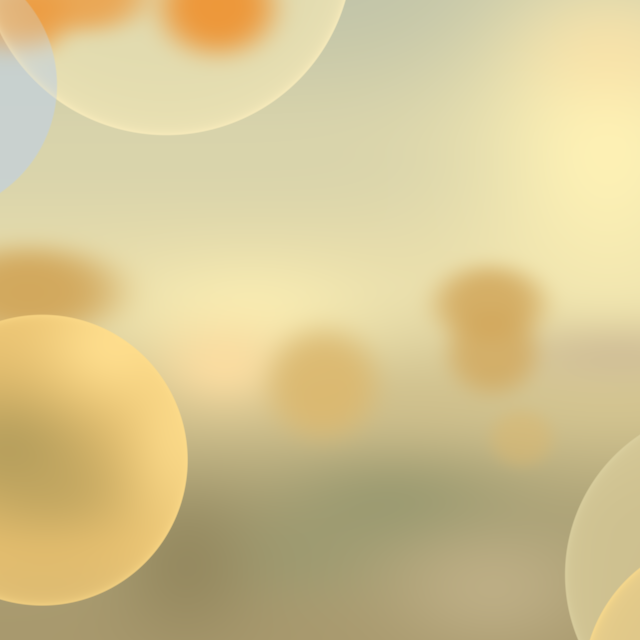
Give the GLSL for this background, as a WebGL 2 fragment shader.

```glsl
#version 300 es
precision highp float;

uniform vec2 u_resolution;
out vec4 fragColor;

// Backdrop colours, bottom to top
const vec3 EARTH = vec3(0.66, 0.60, 0.43);
const vec3 MOSS = vec3(0.67, 0.63, 0.46);
const vec3 STRAW = vec3(0.81, 0.75, 0.55);
const vec3 CREAM = vec3(0.90, 0.86, 0.67);
const vec3 HAZE = vec3(0.85, 0.83, 0.67);
const vec3 MIST = vec3(0.76, 0.77, 0.66);

// Glow and blossom colours
const vec3 SUN = vec3(1.00, 0.95, 0.71);
const vec3 PEACH = vec3(1.00, 0.87, 0.63);
const vec3 OCHRE = vec3(0.82, 0.65, 0.35);
const vec3 HONEY = vec3(0.86, 0.72, 0.43);
const vec3 ORANGE = vec3(0.93, 0.59, 0.22);
const vec3 SAGE = vec3(0.58, 0.59, 0.43);
const vec3 UMBER = vec3(0.55, 0.50, 0.34);
const vec3 SAND = vec3(0.75, 0.69, 0.53);
const vec3 MAUVE = vec3(0.75, 0.67, 0.55);

// Lens disc colours
const vec3 PEARL = vec3(0.90, 0.87, 0.69);
const vec3 SKY = vec3(0.78, 0.82, 0.83);
const vec3 GOLD = vec3(0.91, 0.75, 0.43);
const vec3 LEMON = vec3(1.00, 0.87, 0.55);
const vec3 OLIVE = vec3(0.70, 0.61, 0.35);
const vec3 RIM_LIGHT = vec3(1.00, 0.94, 0.75);

// Lens discs: centre and radius
const vec3 PEARL_DISC = vec3(0.260, 1.080, 0.291);
const vec3 SKY_DISC = vec3(-0.115, 0.867, 0.204);
const vec3 GOLD_DISC = vec3(0.066, 0.281, 0.227);
const vec3 PALE_DISC = vec3(1.146, 0.102, 0.263);
const vec3 CORNER_DISC = vec3(1.143, -0.070, 0.232);
const float EDGE = 0.0018;
const float RIM_WIDTH = 0.006;

float falloff(vec2 p, vec2 centre, vec2 radius) {
    vec2 d = (p - centre) / radius;
    return dot(d, d);
}

// Broad light with a long tail
void glow(inout vec3 c, vec2 p, vec2 centre, vec2 radius, vec3 tint, float amount) {
    c = mix(c, tint, amount * exp(-falloff(p, centre, radius)));
}

// Blurred shape with a flat middle
void blossom(inout vec3 c, vec2 p, vec2 centre, vec2 radius, vec3 tint, float amount) {
    float q = falloff(p, centre, radius);
    c = mix(c, tint, amount * exp(-q * q));
}

float discDistance(vec2 p, vec3 disc) {
    return length(p - disc.xy) - disc.z;
}

float discMask(float d) {
    return 1.0 - smoothstep(-EDGE, EDGE, d);
}

// Thin bright line plus a wider inner sheen
float rim(float d) {
    float inner = max(-d, 0.0);
    return discMask(d) * (0.65 * exp(-inner / RIM_WIDTH) + 0.35 * exp(-inner / (8.0 * RIM_WIDTH)));
}

vec3 backdrop(vec2 p) {
    vec3 c = mix(EARTH, MOSS, smoothstep(0.0, 0.18, p.y));
    c = mix(c, STRAW, smoothstep(0.16, 0.38, p.y));
    c = mix(c, CREAM, smoothstep(0.36, 0.56, p.y));
    c = mix(c, HAZE, smoothstep(0.56, 0.76, p.y));
    c = mix(c, MIST, smoothstep(0.76, 1.02, p.y));

    // Low shade and ground light
    glow(c, p, vec2(0.62, 0.21), vec2(0.18, 0.08), SAGE, 0.75);
    glow(c, p, vec2(0.47, 0.13), vec2(0.14, 0.07), SAGE, 0.45);
    glow(c, p, vec2(0.29, 0.12), vec2(0.11, 0.12), UMBER, 0.65);
    glow(c, p, vec2(0.77, 0.08), vec2(0.16, 0.10), SAND, 0.85);
    glow(c, p, vec2(0.96, 0.45), vec2(0.15, 0.05), MAUVE, 0.75);

    // Sunlit haze
    glow(c, p, vec2(0.95, 0.77), vec2(0.21, 0.27), SUN, 0.95);
    glow(c, p, vec2(0.96, 0.92), vec2(0.14, 0.09), PEACH, 0.45);
    glow(c, p, vec2(0.39, 0.51), vec2(0.20, 0.09), SUN, 0.70);
    glow(c, p, vec2(0.35, 0.43), vec2(0.10, 0.07), PEACH, 0.80);

    // Out of focus flowers
    blossom(c, p, vec2(0.505, 0.40), vec2(0.085, 0.085), HONEY, 0.90);
    blossom(c, p, vec2(0.765, 0.525), vec2(0.085, 0.060), OCHRE, 0.85);
    blossom(c, p, vec2(0.770, 0.450), vec2(0.070, 0.065), OCHRE, 0.75);
    blossom(c, p, vec2(0.815, 0.315), vec2(0.050, 0.045), HONEY, 0.50);
    blossom(c, p, vec2(0.045, 0.545), vec2(0.140, 0.070), OCHRE, 0.95);
    return c;
}

void main() {
    vec2 p = gl_FragCoord.xy / u_resolution;
    vec3 c = backdrop(p);

    // Upper discs, with orange petals showing through
    float d = discDistance(p, PEARL_DISC);
    c = mix(c, PEARL, 0.85 * discMask(d));
    c = mix(c, RIM_LIGHT, 0.75 * rim(d));
    blossom(c, p, vec2(0.340, 0.99), vec2(0.090, 0.075), ORANGE, 0.98);
    blossom(c, p, vec2(0.130, 1.01), vec2(0.100, 0.060), ORANGE, 0.75);
    blossom(c, p, vec2(0.020, 0.97), vec2(0.085, 0.060), ORANGE, 0.85);
    float skyMask = discMask(discDistance(p, SKY_DISC));
    c = mix(c, SKY, skyMask * mix(0.88, 0.32, smoothstep(0.88, 0.97, p.y)));
    c = mix(c, RIM_LIGHT, 0.45 * skyMask * rim(d));

    // Large golden disc
    d = discDistance(p, GOLD_DISC);
    vec3 gold = mix(HONEY, GOLD, smoothstep(0.06, 0.16, p.y));
    glow(gold, p, vec2(0.01, 0.30), vec2(0.15, 0.10), OLIVE, 0.90);
    glow(gold, p, vec2(0.10, 0.23), vec2(0.12, 0.07), OLIVE, 0.45);
    glow(gold, p, vec2(0.18, 0.46), vec2(0.11, 0.09), LEMON, 0.95);
    glow(gold, p, vec2(0.28, 0.32), vec2(0.08, 0.15), LEMON, 0.75);
    c = mix(c, gold, 0.96 * discMask(d));
    c = mix(c, LEMON, 0.65 * rim(d));

    // Lower right discs
    d = discDistance(p, PALE_DISC);
    c = mix(c, mix(STRAW, PEARL, 0.20), 0.85 * discMask(d));
    c = mix(c, PEARL, 0.45 * rim(d));
    d = discDistance(p, CORNER_DISC);
    c = mix(c, mix(HONEY, PEARL, 0.40), 0.90 * discMask(d));
    c = mix(c, LEMON, 0.80 * rim(d));

    fragColor = vec4(c, 1.0);
}
```
